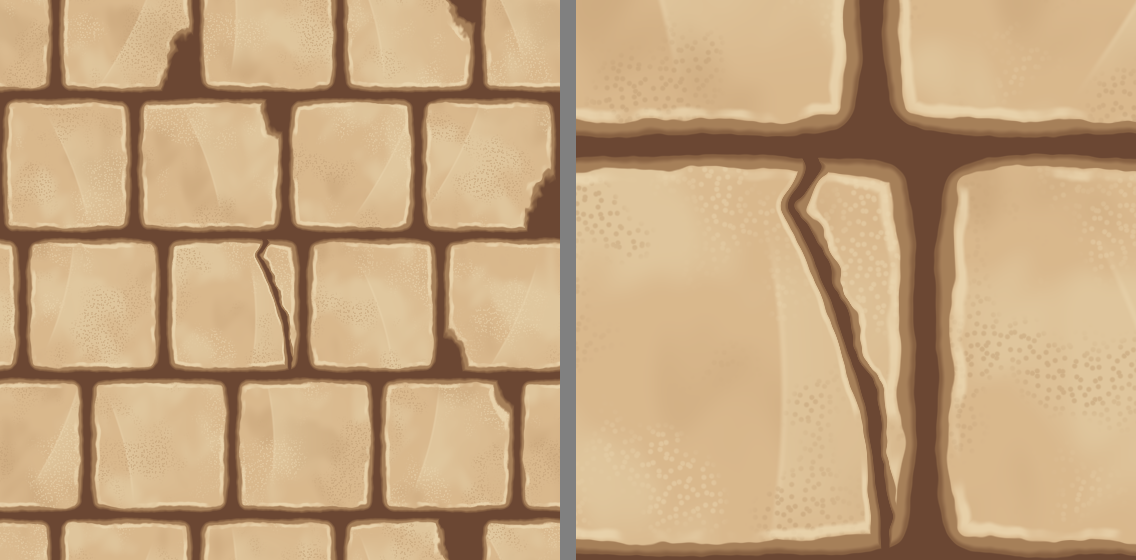
Left: the whole. Right: its middle third, enlarged.
This texture is drawn by a Shadertoy shader. Its source:

```glsl
// Four courses of four worn sandstone blocks with dark joints, broken corners and one crack.

const vec3 GROUT = vec3(0.42, 0.28, 0.20);
const vec3 RIM_DARK = vec3(0.53, 0.38, 0.26);
const vec3 RIM = vec3(0.65, 0.50, 0.35);
const vec3 SHADE = vec3(0.79, 0.65, 0.48);
const vec3 SAND = vec3(0.85, 0.72, 0.55);
const vec3 PALE = vec3(0.88, 0.785, 0.625);
const vec3 GLINT = vec3(0.92, 0.84, 0.69);

// Per-course values, listed from the bottom course up
const vec4 COURSE_START = vec4(0.66, 0.17, 0.0, 0.43);
const vec4 BITE_COLUMN = vec4(2.0, 3.0, 3.0, 0.0);
const vec4 BITE_SIZE = vec4(0.24, 0.30, 0.40, 0.42);
const vec4 BITE_X = vec4(1.0, -1.0, 1.0, 1.0);
const vec4 BITE_Y = vec4(1.0, -1.0, -1.0, -1.0);
const vec4 TOP_BITE_COLUMN = vec4(0.0, 0.0, 1.0, 2.0);
const vec4 TOP_BITE_SIZE = vec4(0.0, 0.0, 0.27, 0.50);

float hash(vec2 p) {
    return fract(sin(dot(p, vec2(127.1, 311.7))) * 4375.85);
}

float layeredSines(vec2 p, float seed) {
    float sum = 0.0, amp = 0.6;
    for (int i = 0; i < 4; i++) {
        sum += amp * sin(p.x + seed + 1.3 * sin(p.y)) * cos(p.y - seed * 1.7);
        p = mat2(1.5, 1.1, -1.1, 1.5) * p + 2.3;
        amp *= 0.6;
    }
    return sum;
}

// Distance to the nearest of the scattered cell points
float cellular(vec2 p) {
    vec2 cell = floor(p);
    float nearest = 2.0;
    for (int j = -1; j <= 1; j++)
        for (int i = -1; i <= 1; i++) {
            vec2 c = cell + vec2(i, j);
            vec2 point = c + vec2(hash(c), hash(c + 57.3));
            nearest = min(nearest, length(p - point));
        }
    return nearest;
}

float joint(float column, float row) {
    return column + 0.08 * (hash(vec2(mod(column, 4.0), row)) - 0.5);
}

// Rounded box with bulging sides; negative inside
float blockDistance(vec2 p, vec2 halfSize) {
    vec2 q = p / halfSize;
    vec2 side = halfSize - 0.024 - 0.035 * q.yx * q.yx * q.yx * q.yx;
    vec2 d = abs(p) - side + 0.05;
    return length(max(d, 0.0)) + min(max(d.x, d.y), 0.0) - 0.05;
}

// Ragged hollow at one corner; positive inside
float cornerBite(vec2 p, vec2 halfSize, vec2 corner, float size, float rough) {
    size = max(size, 0.01);
    vec2 c = (halfSize - p * corner) / (size * vec2(0.55, 1.0));
    return 0.5 * size * (1.0 + rough - length(c));
}

// Slanting split that tapers downward; positive inside
float crack(vec2 p, float rough) {
    float x = 0.33 - 0.29 * p.y - 0.3 * p.y * p.y
            + 0.09 * smoothstep(0.34, 0.46, p.y) + 0.015 * rough;
    return 0.013 + 0.008 * rough + 0.008 * p.y - abs(p.x - x);
}

// Mottled face with one curved facet edge and patches of grain
vec3 faceColor(vec2 p, float seed) {
    float cloud = layeredSines(p * 3.2, seed);
    vec3 color = mix(SAND, PALE, 0.8 * smoothstep(0.05, 0.65, cloud));
    color = mix(color, SHADE, 0.65 * smoothstep(0.15, 0.8, -cloud));

    float slope = 0.55 * sin(seed * 3.1);
    float facet = p.x + slope * p.y + 0.25 * p.y * p.y + 0.25 * cos(seed * 2.3);
    float span = smoothstep(0.42, 0.2, abs(p.y + 0.1 * sin(seed)));
    color = mix(color, PALE, 0.75 * span * smoothstep(-0.01, 0.015, facet) * exp(-3.5 * max(facet, 0.0)));
    color = mix(color, GLINT, 0.45 * span * smoothstep(0.014, 0.0, abs(facet)));

    float grain = smoothstep(0.4, 0.15, cellular(p * 46.0 + seed * 7.0));
    float patches = layeredSines(p * 4.0 + 5.0, seed * 1.9);
    color = mix(color, SHADE * 0.97, 0.55 * grain * smoothstep(0.15, 0.6, patches));
    return mix(color, GLINT, 0.45 * grain * smoothstep(0.15, 0.6, -patches));
}

void mainImage(out vec4 fragColor, in vec2 fragCoord) {
    // Find the block and the position inside it
    vec2 grid = 4.0 * fragCoord / iResolution.xy - vec2(0.0, 0.32);
    float course = floor(grid.y);
    float row = mod(course, 4.0);
    int r = int(row);
    float x = grid.x - COURSE_START[r];
    float column = floor(x);
    column += step(joint(column + 1.0, row), x) - step(x, joint(column, row));
    float left = joint(column, row), right = joint(column + 1.0, row);
    vec2 halfSize = vec2(0.5 * (right - left), 0.5);
    vec2 p = vec2(x - 0.5 * (left + right), grid.y - course - 0.5);
    vec2 id = vec2(mod(column, 4.0), row);
    float seed = 20.0 * hash(id + 3.7);

    // Block outline, broken corners and crack
    float rough = layeredSines(p * 13.0, seed);
    float d = blockDistance(p, halfSize) + 0.009 * rough;
    float size = id.x == BITE_COLUMN[r] ? BITE_SIZE[r] : 0.0;
    d = max(d, cornerBite(p, halfSize, vec2(BITE_X[r], BITE_Y[r]), size, 0.13 * rough));
    size = id.x == TOP_BITE_COLUMN[r] ? TOP_BITE_SIZE[r] : 0.0;
    d = max(d, cornerBite(p, halfSize, vec2(1.0), size, 0.13 * rough));
    if (id == vec2(1.0, 1.0)) d = max(d, 2.0 * crack(p, rough));

    // Face, broken edge glint, worn rim and joint
    float aa = 4.0 / iResolution.y;
    float wear = layeredSines(p * 8.0 + 2.0, seed * 1.3);
    float rim = 0.033 + 0.014 * wear;
    vec3 color = faceColor(p, seed);
    float glint = smoothstep(0.018, 0.004, abs(d + rim + 0.016)) * smoothstep(-0.4, 0.3, wear);
    color = mix(color, GLINT, 0.8 * glint);
    color = mix(color, RIM, smoothstep(-rim - aa, -rim + aa, d));
    color = mix(color, RIM_DARK, smoothstep(-0.018, -0.004, d));
    color = mix(color, GROUT, smoothstep(-aa, aa, d));
    fragColor = vec4(color, 1.0);
}
```
